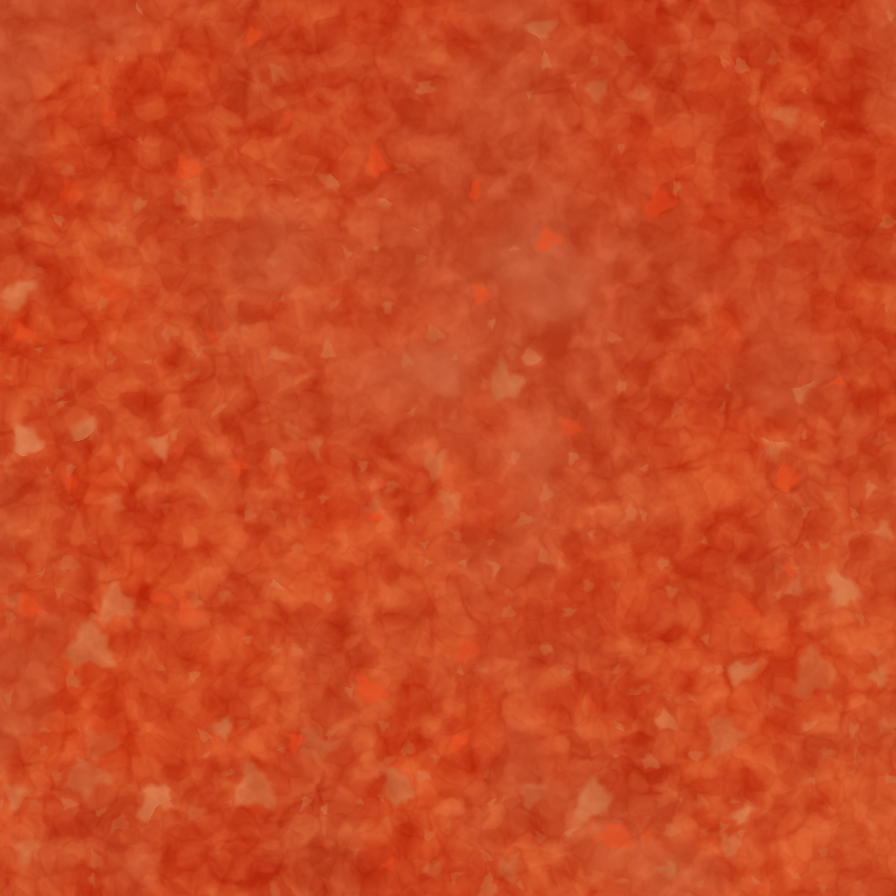
Give the GLSL for this texture, as a three.js fragment shader.

```glsl
// Mottled red-orange mineral surface with soft veins, pale flecks and hazy patches.
#define GRAIN_SCALE 44.0
#define VEIN_SCALE 24.0
#define FLECK_SCALE 13.0
#define SPECK_SCALE 34.0
#define CONTRAST 1.3
#define VEIN_DEPTH 0.30
#define DARK_RED vec3(0.715, 0.175, 0.060)
#define LIGHT_ORANGE vec3(0.845, 0.370, 0.190)
#define FLECK_TAN vec3(0.820, 0.490, 0.310)
#define HAZE_ROSE vec3(0.765, 0.345, 0.210)
#define GLINT_RED vec3(0.960, 0.310, 0.130)

varying vec2 vUv;

float hash(vec2 p) {
  return fract(sin(dot(p, vec2(127.1, 311.7))) * 43758.5453);
}

vec2 hash2(vec2 p) {
  return vec2(hash(p), hash(p + 57.3));
}

float noise(vec2 p) {
  vec2 i = floor(p);
  vec2 f = fract(p);
  f = f * f * (3.0 - 2.0 * f);
  float low = mix(hash(i), hash(i + vec2(1.0, 0.0)), f.x);
  float high = mix(hash(i + vec2(0.0, 1.0)), hash(i + 1.0), f.x);
  return mix(low, high, f.y);
}

float fbm(vec2 p) {
  float sum = 0.0;
  float weight = 0.533;
  for (int i = 0; i < 4; i++) {
    sum += weight * noise(p);
    p = mat2(1.6, 1.2, -1.2, 1.6) * p + 13.7;
    weight *= 0.5;
  }
  return sum;
}

// Soft cellular grains: x is the blended tone, y the gap to the next grain.
vec2 grains(vec2 p) {
  vec2 cell = floor(p);
  float tone = 0.0, total = 0.0, nearest = 8.0, second = 8.0;
  for (int y = -1; y <= 1; y++) {
    for (int x = -1; x <= 1; x++) {
      vec2 id = cell + vec2(float(x), float(y));
      vec2 offset = id + hash2(id) - p;
      float d = length(offset);
      float w = exp(-12.0 * d * d);
      tone += w * hash(id + 91.7);
      total += w;
      second = min(second, max(nearest, d));
      nearest = min(nearest, d);
    }
  }
  return vec2(tone / total, second - nearest);
}

// Scattered angular flakes with soft rims; returns their coverage.
float flecks(vec2 p, float density, float seed) {
  vec2 cell = floor(p);
  float cover = 0.0;
  for (int y = -1; y <= 1; y++) {
    for (int x = -1; x <= 1; x++) {
      vec2 id = cell + vec2(float(x), float(y));
      vec2 rnd = hash2(id + seed);
      vec2 d = p - id - 0.2 - 0.6 * hash2(id + seed + 23.1);
      float angle = atan(d.y, d.x + 0.00001);
      float lobes = 1.0 + 0.20 * sin(3.0 * angle + 6.28 * rnd.y)
                  + 0.10 * sin(5.0 * angle + 17.0 * rnd.x);
      float radius = mix(0.11, 0.29, rnd.y * rnd.y);
      float flake = 1.0 - smoothstep(radius - 0.06, radius + 0.07, length(d) * lobes);
      float opacity = mix(0.4, 0.85, hash(id + seed + 71.9));
      cover = max(cover, flake * opacity * step(rnd.x, density));
    }
  }
  return cover;
}

void main() {
  vec2 uv = vUv;
  vec2 warp = vec2(fbm(uv * 30.0), fbm(uv * 30.0 + 41.0)) - 0.5;
  vec2 bent = uv + 0.024 * warp;
  float broad = fbm(uv * 4.5 + 5.0);

  // Fine mottling, grain tones and the dark threads between them
  vec2 grain = grains(bent * GRAIN_SCALE);
  float mottle = fbm(bent * GRAIN_SCALE * 0.95 + 19.0);
  float ridge = abs(2.0 * noise(bent * VEIN_SCALE + 63.0) - 1.0);
  float vein = (1.0 - smoothstep(0.0, 0.28, ridge)) * noise(uv * 15.0 + 8.0);
  float seam = 1.0 - smoothstep(0.0, 0.28, grain.y);
  float tone = 0.57 + CONTRAST * (mottle - 0.5) + 0.28 * (grain.x - 0.5);
  tone += 0.55 * (broad - 0.5) - 0.12 * (uv.y - 0.5);
  tone -= VEIN_DEPTH * vein + 0.11 * seam;
  vec3 color = mix(DARK_RED, LIGHT_ORANGE, clamp(tone, -0.1, 1.2));

  // Drift between vivid red and muted brown
  color += vec3(0.07, -0.02, -0.04) * (fbm(uv * 11.0 + 31.0) - 0.5);

  // Milky haze, strongest above the centre
  vec2 fromHaze = (uv - vec2(0.55, 0.68)) * vec2(5.5, 4.0);
  float haze = 0.5 * exp(-dot(fromHaze, fromHaze));
  haze += 0.5 * smoothstep(0.54, 0.78, fbm(uv * 7.0 + 77.0));
  color = mix(color, HAZE_ROSE + 0.12 * (mottle - 0.5), haze);

  // Pale flecks, denser low down and in clumps, then rare bright glints
  float density = clamp(0.24 + 0.9 * (broad - 0.5) + 0.25 * (0.5 - uv.y), 0.06, 0.5);
  float pale = flecks(bent * FLECK_SCALE, density, 3.0);
  pale = max(pale, 0.65 * flecks(bent * SPECK_SCALE, 0.8 * density, 47.0));
  color = mix(color, FLECK_TAN + 0.16 * (mottle - 0.5), 0.85 * pale);
  float glint = flecks(bent * 20.0, 0.05, 83.0);
  color = mix(color, GLINT_RED, 0.6 * glint);

  gl_FragColor = vec4(clamp(color, 0.0, 1.0), 1.0);
}
```
